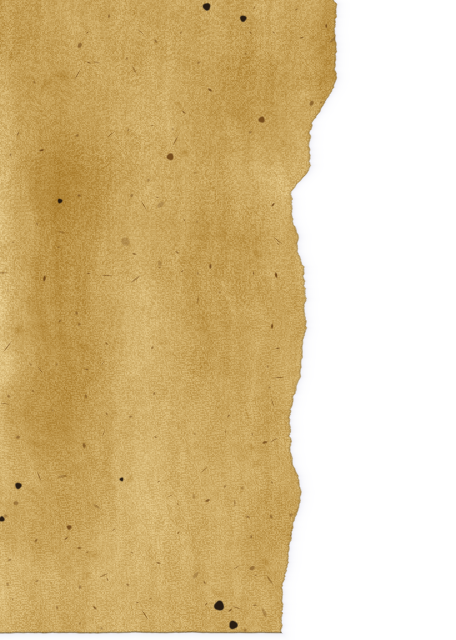
Give the GLSL for this texture, as a WebGL 1 fragment shader.

```glsl
precision highp float;
// Draws an aged tan parchment sheet with stains, flecks and a torn right edge on white.
uniform vec2 u_resolution;
#define PAPER vec3(0.786, 0.644, 0.363)
#define TONE_STEP vec3(0.060, 0.078, 0.096)
#define INK vec3(0.10, 0.06, 0.04)
#define RUST vec3(0.42, 0.25, 0.07)
#define BOTTOM_EDGE 0.989
#define TEAR_ROUGHNESS 0.0038
#define STREAK_AMOUNT 0.36
#define MOTTLE_AMOUNT 0.36
#define CREASE_AMOUNT 0.45
#define CELL_GRAIN 0.75
#define FINE_GRAIN 1.20

vec2 hash2(vec2 p) {
  vec2 k = vec2(dot(p, vec2(127.1, 311.7)), dot(p, vec2(269.5, 183.3)));
  return fract(sin(k) * 43758.5);
}
// Rotated, warped sine octaves, roughly -1 to 1
float waves(vec2 p) {
  float sum = 0.0, amp = 0.5;
  for (int i = 0; i < 5; i++) {
    p = mat2(0.8, 0.6, -0.6, 0.8) * p * 1.8 + vec2(1.7, 4.1);
    p += 0.6 * sin(p.yx * 0.7);
    sum += amp * sin(p.x) * cos(p.y);
    amp *= 0.68;
  }
  return sum;
}
// Distance to the nearest scattered point
float cellular(vec2 p) {
  vec2 cell = floor(p), f = fract(p);
  float nearest = 2.0;
  for (int j = -1; j <= 1; j++)
    for (int i = -1; i <= 1; i++) {
      vec2 o = vec2(float(i), float(j));
      nearest = min(nearest, length(o + hash2(cell + o) - f));
    }
  return nearest;
}
// Soft elliptical stain
float stain(vec2 p, vec2 center, vec2 radius) {
  vec2 d = (p - center) / radius;
  return exp(-dot(d, d));
}
// Signed distance to a slightly uneven round mark: center xy, radius z
float mark(vec2 p, vec3 m) {
  vec2 d = p - m.xy;
  return length(d) - m.z * (1.0 + 0.08 * sin(3.0 * atan(d.y, d.x + 1e-5) + m.x * 90.0));
}
// One random elongated speck in some of the grid cells
float flecks(vec2 p, float count, float chance, float size, float stretch) {
  float px = 1.0 / u_resolution.y;
  vec2 cell = floor(p * count);
  vec2 h = hash2(cell + count), k = hash2(cell + 41.0);
  vec2 d = (fract(p * count) - 0.2 - 0.6 * h) / count;
  float a = k.y * 6.28;
  d = mat2(cos(a), sin(a), -sin(a), cos(a)) * d;
  float squeeze = 1.0 + stretch * h.x;
  float dist = (length(d * vec2(1.0, squeeze)) - size * (0.4 + 0.6 * h.y)) / sqrt(squeeze);
  return step(k.x, chance) * (1.0 - smoothstep(-px, px, dist)) * (0.4 + 0.55 * h.x);
}
// Horizontal place of the tear at depth y below the top
float tearLine(float y) {
  float x = 0.525 - 0.042 * smoothstep(0.115, 0.215, y) - 0.027 * smoothstep(0.254, 0.312, y);
  x += 0.009 * smoothstep(0.325, 0.371, y) + 0.012 * smoothstep(0.393, 0.423, y);
  x -= 0.0065 * smoothstep(0.523, 0.542, y) + 0.018 * smoothstep(0.573, 0.645, y);
  x += 0.017 * smoothstep(0.684, 0.771, y);
  x -= 0.013 * smoothstep(0.781, 0.827, y) + 0.0156 * smoothstep(0.833, 0.931, y);
  return x + TEAR_ROUGHNESS * (waves(vec2(y * 40.0, 2.0)) + 0.8 * cellular(vec2(y * 70.0, 0.5)) - 0.3);
}
void main() {
  float px = 1.0 / u_resolution.y;
  vec2 p = vec2(gl_FragCoord.x, u_resolution.y - gl_FragCoord.y) * px;
  vec2 w = p + 0.018 * vec2(waves(p * 9.0), waves(p * 8.0 + 7.0));
  // Broad light and dark areas
  float tone = 0.12;
  tone -= 1.15 * stain(w, vec2(0.095, 0.52), vec2(0.062, 0.28));
  tone -= 0.65 * stain(w, vec2(0.095, 0.28), vec2(0.07, 0.07));
  tone -= 0.60 * stain(w, vec2(0.02, 0.06), vec2(0.10, 0.11));
  tone -= 0.60 * stain(w, vec2(0.41, 0.14), vec2(0.10, 0.09));
  tone -= 0.90 * stain(w, vec2(0.525, 0.07), vec2(0.035, 0.10));
  tone -= 0.55 * stain(w, vec2(0.33, 0.46), vec2(0.08, 0.12));
  tone -= 0.55 * stain(w, vec2(0.42, 0.82), vec2(0.06, 0.08));
  tone += 1.50 * stain(w, vec2(-0.01, 0.46), vec2(0.035, 0.28));
  tone += 0.70 * stain(w, vec2(0.22, 0.56), vec2(0.055, 0.17));
  tone += 0.55 * stain(w, vec2(0.43, 0.28), vec2(0.06, 0.05));
  tone += 0.65 * stain(w, vec2(0.05, 0.91), vec2(0.14, 0.07));
  tone += 0.50 * stain(w, vec2(0.25, 0.83), vec2(0.10, 0.15));
  // Mottling, vertical streaks, creases and a few smudges
  tone += MOTTLE_AMOUNT * (waves(p * vec2(12.0, 8.0)) + 0.7 * waves(w * 38.0));
  tone += STREAK_AMOUNT * waves(vec2(w.x * 70.0, p.y * 3.0));
  float crease = smoothstep(0.03, 0.0, abs(waves(w * vec2(11.0, 5.0) + 3.0)));
  float patches = waves(p * 14.0 + 9.0);
  tone -= CREASE_AMOUNT * crease * smoothstep(0.0, 0.5, patches);
  tone -= 0.9 * smoothstep(0.2, 0.0, cellular(w * 17.0)) * smoothstep(0.1, 0.6, -patches);
  // Paper grain
  float grain = CELL_GRAIN * (0.45 - cellular(p * 300.0));
  grain += FINE_GRAIN * (hash2(floor(p * 512.0)).x - 0.5);
  tone += grain * (1.0 + 0.25 * patches);
  vec3 paper = PAPER + TONE_STEP * clamp(tone, -2.6, 2.3);
  // Scattered flecks, fibres and the larger marks
  paper = mix(paper, RUST, flecks(p, 11.0, 0.30, 0.0042, 1.6));
  paper = mix(paper, RUST, 0.8 * flecks(p + 0.37, 27.0, 0.32, 0.0028, 1.6));
  paper = mix(paper, RUST, 0.6 * flecks(p + 0.71, 19.0, 0.30, 0.0080, 9.0));
  float rust = min(mark(p, vec3(0.266, 0.245, 0.0052)), mark(p, vec3(0.409, 0.187, 0.0047)));
  rust = min(rust, mark(p, vec3(0.108, 0.824, 0.0035)));
  float ink = min(mark(p, vec3(0.323, 0.0105, 0.0057)), mark(p, vec3(0.380, 0.029, 0.0048)));
  ink = min(ink, min(mark(p, vec3(0.3425, 0.9465, 0.0075)), mark(p, vec3(0.3645, 0.9765, 0.0064))));
  ink = min(ink, min(mark(p, vec3(0.0286, 0.759, 0.0048)), mark(p, vec3(0.003, 0.811, 0.004))));
  ink = min(ink, min(mark(p, vec3(0.0937, 0.314, 0.0034)), mark(p, vec3(0.19, 0.749, 0.0028))));
  paper = mix(paper, RUST, 0.85 * smoothstep(px, -px, rust));
  paper = mix(paper, INK, 0.92 * smoothstep(px, -px, ink));
  // Torn rim, lower edge and faint cast shadow
  float side = tearLine(p.y) - p.x;
  float base = BOTTOM_EDGE + 0.0011 * waves(vec2(p.x * 22.0, 1.0)) - p.y;
  float inside = min(side, base);
  paper *= 1.0 - 0.16 * smoothstep(0.004, 0.0, side) - 0.45 * smoothstep(0.003, 0.0, base);
  vec3 backdrop = 1.0 - exp(min(inside, 0.0) * 170.0) * vec3(0.07, 0.07, 0.04);
  gl_FragColor = vec4(mix(backdrop, paper, smoothstep(-px, px, inside)), 1.0);
}
```
